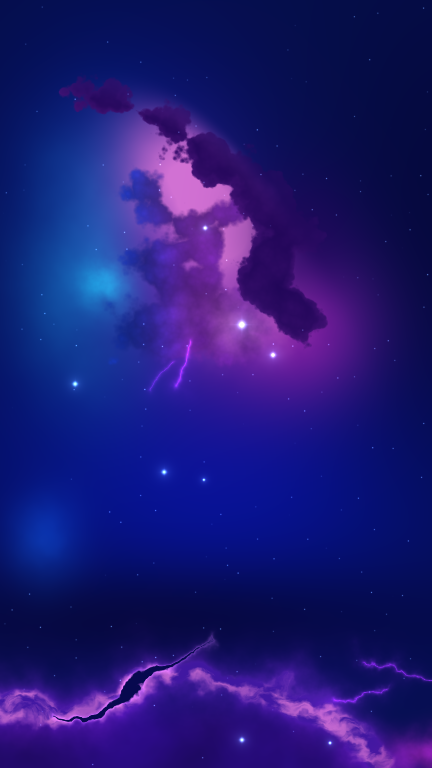
Reproduce this background procedurally as a Shadertoy shader.

```glsl
// A violet nebula with dark billowing clouds over a ribbon of gas in a blue night sky.

// Palette
const vec3 NIGHT = vec3(.02, .055, .29);
const vec3 ROYAL = vec3(.02, .07, .59);
const vec3 ABYSS = vec3(.02, .025, .22);
const vec3 TEAL = vec3(.07, .46, .76);
const vec3 VIOLET = vec3(.42, .12, .67);
const vec3 MAGENTA = vec3(.55, .12, .66);
const vec3 PINK = vec3(.85, .46, .84);
const vec3 PLUM = vec3(.12, .02, .34);
const vec3 INDIGO = vec3(.2, .04, .58);
const vec3 STARLIGHT = vec3(.55, .8, 1);

// Tuning
const float HEIGHT = 16. / 9.;  // in canvas widths
const float PUFF_SCALE = 10.;
const float PUFF_DEPTH = .13;
const float STAR_GRID = 26.;
const float STAR_CHANCE = .16;

// Spines and stars: x, y, radius
const vec3 ARC[8] = vec3[8](vec3(.21, 1.55, .03), vec3(.3, 1.53, .018), vec3(.405, 1.475, .024), vec3(.51, 1.41, .045),
    vec3(.61, 1.34, .04), vec3(.66, 1.235, .06), vec3(.61, 1.15, .055), vec3(.69, 1.06, .05));
const vec3 HEART[8] = vec3[8](vec3(.34, 1.33, .025), vec3(.42, 1.25, .028), vec3(.54, 1.29, .008), vec3(.46, 1.2, .025),
    vec3(.35, 1.17, .03), vec3(.45, 1.08, .08), vec3(.57, 1.01, .045), vec3(.33, 1.02, .06));
const vec3 RIBBON[8] = vec3[8](vec3(-.02, .145, .035), vec3(.15, .13, .025), vec3(.27, .155, .023), vec3(.37, .215, .018),
    vec3(.56, .19, .018), vec3(.66, .165, .03), vec3(.78, .11, .025), vec3(.88, .01, .03));
const vec3 RIFT[8] = vec3[8](vec3(.13, .13, .001), vec3(.2, .113, .006), vec3(.26, .15, .007), vec3(.32, .185, .01),
    vec3(.37, .225, .008), vec3(.42, .235, .004), vec3(.46, .26, .001), vec3(.5, .295, 0));
const vec3 BEACONS[8] = vec3[8](vec3(.174, .889, .0045), vec3(.38, .685, .0045), vec3(.472, .667, .0025),
    vec3(.56, .065, .0045), vec3(.475, 1.25, .004), vec3(.56, 1.026, .008), vec3(.632, .956, .005), vec3(.764, .058, .003));

vec2 hash22(vec2 p) {
    vec3 q = fract(p.xyx * vec3(.1031, .103, .0973));
    q += dot(q, q.yzx + 33.33);
    return fract((q.xx + q.yz) * q.zy);
}

float noise(vec2 p) {
    vec2 i = floor(p), f = fract(p), e = vec2(1, 0);
    f *= f * (3. - 2. * f);
    return mix(mix(hash22(i).x, hash22(i + e).x, f.x), mix(hash22(i + e.yx).x, hash22(i + 1.).x, f.x), f.y);
}

float fbm(vec2 p) {
    float sum = 0., amp = .5;
    for (int i = 0; i < 5; i++, amp *= .5) {
        sum += amp * noise(p);
        p = mat2(1.6, 1.2, -1.2, 1.6) * p + 7.3;
    }
    return sum;
}

// Rounded puffs from nearest-cell distance
float puffs(vec2 p) {
    float sum = 0., amp = .5;
    for (int o = 0; o < 4; o++, amp *= .5, p = p * 2.1 + 5.7) {
        float near = 1.;
        for (int k = 0; k < 9; k++) {
            vec2 cell = floor(p) + vec2(k % 3, k / 3) - 1.;
            near = min(near, length(cell + hash22(cell) - p));
        }
        sum += amp * (1. - near);
    }
    return sum;
}

// Soft ellipse: center xy, size zw
float glow(vec2 p, vec4 e) {
    p = (p - e.xy) / e.zw;
    return exp(-dot(p, p));
}

float capsule(vec2 p, vec3 a, vec3 b) {
    vec2 d = b.xy - a.xy;
    float t = clamp(dot(p - a.xy, d) / dot(d, d), 0., 1.);
    return length(p - a.xy - d * t) - mix(a.z, b.z, t);
}

float spine(vec2 p, vec3 pts[8]) {
    float d = 9.;
    for (int i = 0; i < 7; i++) d = min(d, capsule(p, pts[i], pts[i + 1]));
    return d;
}

// Thin bright line from xy to zw
float thread(vec2 p, vec4 l) {
    float d = capsule(p, vec3(l.xy, 0), vec3(l.zw, 0));
    return exp(-d / .003) + .25 * exp(-d / .015);
}

void mainImage(out vec4 fragColor, in vec2 fragCoord) {
    vec2 p = fragCoord / iResolution.xy * vec2(1, HEIGHT);
    float haze = fbm(p * 4.), fine = fbm(p * 17. + 3.), puff = puffs(p * PUFF_SCALE);
    vec2 warp = vec2(fbm(p * 13. + 9.), fbm(p * 13. + 31.)) - .48;

    // Sky
    vec3 col = mix(NIGHT, ROYAL, glow(p, vec4(.5, .66, .58, .42)));
    col = mix(col, ROYAL, .6 * glow(p, vec4(.3, 1.35, .3, .35)));
    col = mix(col, ABYSS, .75 * glow(p, vec4(1.05, 1.25, .28, .55)));
    col = mix(col, ABYSS, .85 * glow(p, vec4(.35, .34, .8, .13)));
    col = mix(col, TEAL, (.45 + .75 * haze) * glow(p, vec4(.22, 1.17, .17, .27)));
    col += TEAL * haze * .5 * glow(p, vec4(.11, .53, .08, .1));

    // Lit gas, hidden behind the upper right rim
    float reach = max(p.x - .2, 0.);
    float behind = smoothstep(-.03, .08, p.y - 1.56 + 1.5 * reach * reach), lit = 1. - .9 * behind;
    col = mix(col, VIOLET, .95 * lit * glow(p, vec4(.5, 1.2, .22, .32)));
    col = mix(col, MAGENTA, .85 * glow(p, vec4(.69, 1.02, .17, .17)));
    float blush = glow(p, vec4(.42, 1.39, .13, .15)) + glow(p, vec4(.53, 1.23, .12, .13));
    col = mix(col, PINK, min(lit * blush * (.6 + .55 * haze), .95));
    col += vec3(0, .48, .32) * fine * glow(p, vec4(.24, 1.12, .06, .06));

    // Inner clouds, blue to violet
    float heart = spine(p, HEART) - (puff - .42) * PUFF_DEPTH;
    vec3 tint = mix(vec3(.06, .16, .58), VIOLET * .85, smoothstep(.26, .48, p.x));
    tint *= .55 + .9 * puff * puff + .35 * fine;
    col = mix(col, tint, .85 * smoothstep(.012, -.02, heart) * smoothstep(.88, 1.04, p.y + .1 * haze));
    col = mix(col, PINK, .9 * fine * glow(p, vec4(.57, 1.03, .12, .08)));

    // Dark cloud arc
    float arc = spine(p, ARC) - (puff - .46) * PUFF_DEPTH;
    col = mix(col, PLUM, .65 * glow(p, vec4(.7, 1.24, .13, .15)));
    tint = mix(PLUM, VIOLET * .75, .55 * puff * puff + .45 * smoothstep(-.035, 0., arc) * lit);
    col = mix(col, tint, smoothstep(.005, -.008, arc) * (1. - .45 * behind));

    // Lightning
    vec2 jag = p + warp * .05;
    col += MAGENTA * (.75 * thread(jag, vec4(.445, .98, .418, .885)) + .4 * thread(jag, vec4(.405, .945, .35, .88)));

    // Ribbon of gas with violet depths below
    vec2 w = p + warp * .085;
    float ribbon = spine(w, RIBBON), rift = spine(w, RIFT);
    float depths = smoothstep(.22, .07, p.y + .09 * smoothstep(.55, .95, p.x));
    col = mix(col, INDIGO * (.6 + .7 * haze), .8 * depths);
    col += MAGENTA * (.15 + .6 * haze) * exp(-max(ribbon, 0.) / .035);
    float vein = 1. - abs(2. * fbm(w * vec2(14, 24)) - .95);
    tint = mix(INDIGO + .05, PINK, smoothstep(.55, 1., vein) * (.6 + .5 * fine));
    col = mix(col, tint, .9 * smoothstep(.012, -.01, ribbon));
    col = mix(col, MAGENTA * (.5 + fine), .8 * glow(w, vec4(1, .02, .1, .05)));
    col += PINK * .5 * exp(-abs(rift) / .004);
    col = mix(col, ABYSS * 1.4, smoothstep(.003, -.002, rift));
    col += MAGENTA * .7 * (thread(w, vec4(.84, .26, 1.02, .205)) + thread(w, vec4(.76, .155, .91, .195)));

    // Scattered stars
    vec2 cell = floor(p * STAR_GRID), seed = hash22(cell + 71.);
    vec2 q = fract(p * STAR_GRID) - .2 - .6 * hash22(cell);
    col += STARLIGHT * step(seed.x, STAR_CHANCE) * seed.y * .55 * exp(-dot(q, q) * 600.);

    // Bright stars with halo and rays
    for (int i = 0; i < 8; i++) {
        q = (p - BEACONS[i].xy) / BEACONS[i].z;
        float r = length(q), rays = exp(-abs(q.x * q.y) * 3. - r * .7);
        col += STARLIGHT * (exp(-r * r) + .3 * exp(-r * .45) + .3 * rays);
    }
    fragColor = vec4(clamp(col, 0., 1.), 1);
}
```
